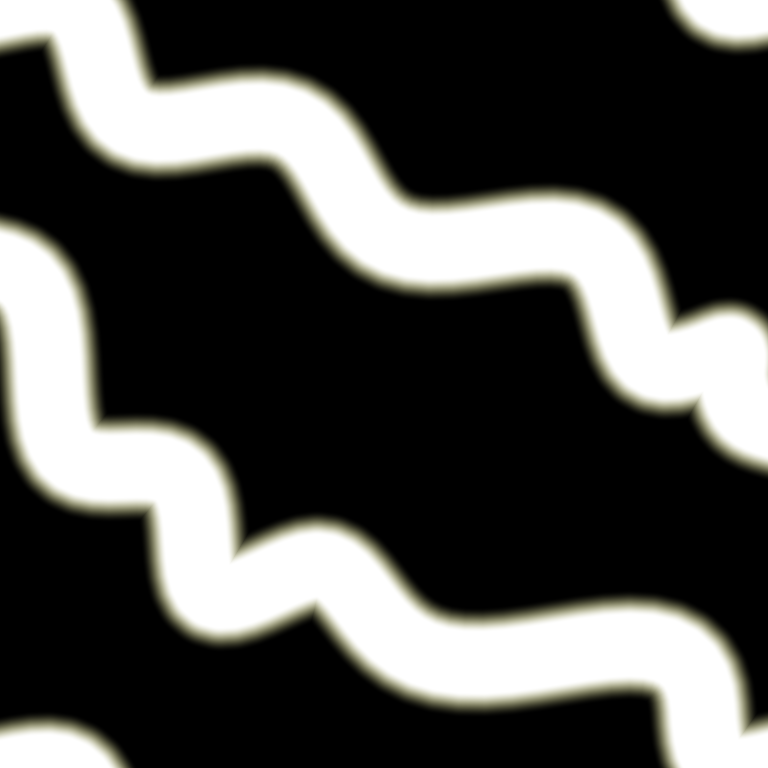
Reproduce this pattern procedurally as a Shadertoy shader.

```glsl
const float TAU = 6.2831853;

// Descending centre lines; s counts the stair-like steps along each strand
vec2 upperStrand(float s) {
    float damping = 1.0 - 0.6 * smoothstep(2.5, 3.1, s);
    vec2 base = vec2(0.124 + 0.24 * s + 0.21 * exp(-0.8 * (s - 2.1) * (s - 2.1)),
                     0.918 - 0.155 * s + 0.07 * smoothstep(2.5, 3.2, s));
    return base - damping * vec2(0.026, 0.038) * sin(TAU * s);
}

vec2 lowerStrand(float s) {
    vec2 base = vec2(0.065 + 0.19 * s + 0.28 * smoothstep(1.7, 3.0, s),
                     0.53 - 0.15 * s - 0.085 * exp(-1.2 * (s - 1.0) * (s - 1.0)));
    base.y += 0.12 * max(-s, 0.0);
    return base - vec2(0.026, 0.038) * sin(TAU * s);
}

// Distance to a short segment, repeating vertically once per canvas
float segmentDistance(vec2 p, vec2 a, vec2 b) {
    vec2 toPoint = p - a;
    toPoint.y -= round(toPoint.y);
    vec2 along = b - a;
    float t = clamp(dot(toPoint, along) / dot(along, along), 0.0, 1.0);
    return length(toPoint - along * t);
}

void mainImage(out vec4 fragColor, in vec2 fragCoord) {
    vec2 p = fragCoord / iResolution.xy;

    // Nearest distance to both strands
    float nearest = 1.0;
    vec2 upperStart = upperStrand(-0.8);
    vec2 lowerStart = lowerStrand(-0.8);
    for (int i = 1; i <= 96; i++) {
        float s = -0.8 + 0.05 * float(i);
        vec2 upperEnd = upperStrand(s);
        vec2 lowerEnd = lowerStrand(s);
        nearest = min(nearest, segmentDistance(p, upperStart, upperEnd));
        nearest = min(nearest, segmentDistance(p, lowerStart, lowerEnd));
        upperStart = upperEnd;
        lowerStart = lowerEnd;
    }

    // White core with a soft olive fringe
    float glow = 1.0 - smoothstep(0.039, 0.072, nearest);
    vec3 tint = vec3(1.0, 1.0, mix(0.7, 1.0, glow * glow));
    fragColor = vec4(glow * tint, 1.0);
}
```
